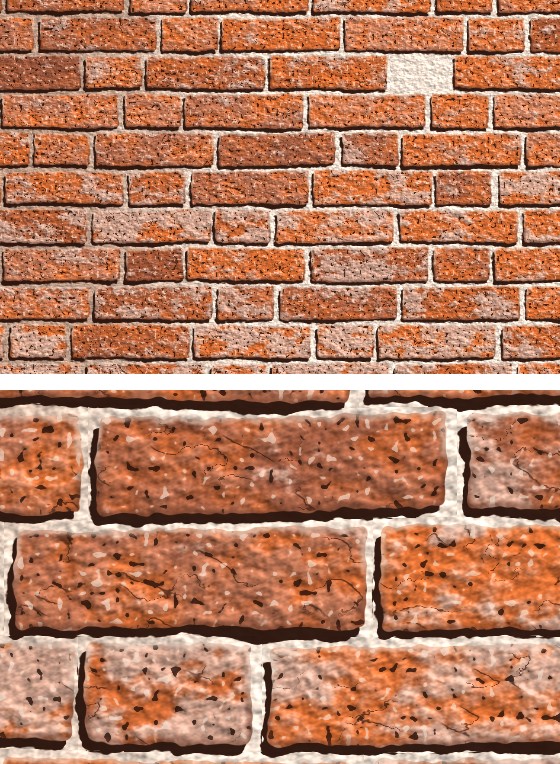
Top, the full canvas; bottom, a detail of the centre.
A WebGL 2 fragment shader for this texture:

```glsl
#version 300 es
precision highp float;
// Weathered orange brick wall, two stretchers to each header, in raking sunlight
#define COURSES 9.73   // brick courses over the canvas height
#define TOP_CUT 0.62   // hidden share of the top course
#define REPEAT 8.0     // header + two stretchers, in course heights
#define HEADER 1.6     // header length with its joint
#define JOINT 0.058    // half the joint width
#define ROUNDING 0.06  // corner radius
#define RAGGED 0.03    // roughness of the brick edges
#define SHADOW_STEP vec2(0.05, -0.085) // towards the sun, y down
#define RELIEF 0.75    // strength of the surface relief
#define BLOOM 0.8      // strength of the lime stains

uniform vec2 u_resolution;
out vec4 fragColor;

const vec3 ORANGE = vec3(0.83, 0.42, 0.20);
const vec3 SALMON = vec3(0.84, 0.54, 0.40);
const vec3 UMBER = vec3(0.55, 0.30, 0.21);
const vec3 LIME = vec3(0.82, 0.67, 0.60);
const vec3 MORTAR = vec3(0.95, 0.88, 0.82);
const vec3 OLD_MORTAR = vec3(0.74, 0.61, 0.53);
const vec3 SHADOW = vec3(0.16, 0.07, 0.04);

// Where the first header starts in each course, from the top down
const float BOND[11] = float[11](3.31, 4.14, 2.15, 3.17, 0.82, 3.29,
                                 5.53, 3.21, 5.61, 0.19, 5.42);

struct Brick {
    float dist;  // signed distance to the edge, negative inside
    vec2 local;  // position from the brick centre
    vec2 id;
};

vec2 hash2(vec2 p) {
    vec3 q = fract(p.xyx * vec3(0.1031, 0.1030, 0.0973));
    q += dot(q, q.yzx + 33.33);
    return fract((q.xx + q.yz) * q.zy);
}

float gradientDot(vec2 cell, vec2 offset) {
    float angle = 6.2832 * hash2(cell).x;
    return dot(vec2(cos(angle), sin(angle)), offset);
}

float noise(vec2 p) {
    vec2 i = floor(p), f = p - i;
    vec2 w = f * f * f * (f * (f * 6.0 - 15.0) + 10.0);
    vec2 e = vec2(1, 0);
    float low = mix(gradientDot(i, f), gradientDot(i + e, f - e), w.x);
    float high = mix(gradientDot(i + e.yx, f - e.yx), gradientDot(i + 1.0, f - 1.0), w.x);
    return 1.4 * mix(low, high, w.y);
}

float fbm(vec2 p) {
    float sum = 0.0, gain = 0.5;
    for (int i = 0; i < 4; i++) {
        sum += gain * noise(p);
        p = mat2(1.6, 1.2, -1.2, 1.6) * p + 17.3;
        gain *= 0.65;
    }
    return sum;
}

Brick layBrick(vec2 p) {
    // Courses sag a little and edges are broken
    vec2 wall = p + vec2(0.0, 0.04 * noise(p * vec2(0.5, 0.9)));
    float course = clamp(floor(wall.y), 0.0, 10.0);
    float along = wall.x - BOND[int(course)];
    float repeat = floor(along / REPEAT);
    along -= repeat * REPEAT;
    // Header first, then two stretchers
    float stretcher = 0.5 * (REPEAT - HEADER);
    float kind = step(HEADER, along) + step(HEADER + stretcher, along);
    float start = kind < 0.5 ? 0.0 : HEADER + (kind - 1.0) * stretcher;
    vec2 size = vec2(kind < 0.5 ? HEADER : stretcher, 1.0);
    vec2 id = vec2(3.0 * repeat + kind, course);
    vec2 vary = hash2(id + 41.0) - 0.5;
    vec2 q = vec2(along - start, wall.y - course) - 0.5 * size;
    q += vec2(0.05 * vary.x, 0.025 * vary.y * q.x);
    vec2 extent = 0.5 * size - JOINT - 0.03 * hash2(id + 7.0);
    vec2 d = abs(q) - extent + ROUNDING;
    float dist = length(max(d, 0.0)) + min(max(d.x, d.y), 0.0) - ROUNDING;
    dist += RAGGED * (noise(p * 3.0) + 0.7 * noise(p * 9.0));
    // One header has fallen out
    if (id == vec2(3.0, 2.0)) dist = 0.25;
    return Brick(dist, q, id);
}

void main() {
    float unit = COURSES / u_resolution.y;
    vec2 p = vec2(gl_FragCoord.x, u_resolution.y - gl_FragCoord.y) * unit;
    p.y += TOP_CUT;
    Brick brick = layBrick(p);
    float reach = 1.0 + 0.6 * noise(p * vec2(0.9, 1.3) + 3.0);
    float caster = layBrick(p + SHADOW_STEP * reach).dist;
    vec2 tint = hash2(brick.id + 3.0), wear = hash2(brick.id + 19.0);

    // Surface relief lit from the upper right
    vec2 grainPos = p * vec2(3.4, 5.0) + 20.0 * tint;
    float coarse = fbm(grainPos);
    float slope = coarse - fbm(grainPos + vec2(0.10, -0.16));
    float speck = noise(p * 12.0 + 5.0);
    float patches = fbm(p * vec2(0.8, 1.4) + 9.0 * wear);
    float sunny = smoothstep(1.5, 7.0, p.x + 1.5 * noise(p * 0.6));

    // Brick face: fired colour, lime stains, pits
    vec3 face = mix(ORANGE, SALMON, smoothstep(-0.35, 0.35, coarse + patches + 0.5 * (tint.y - 0.5)));
    float browned = 0.75 * tint.x * tint.x + 0.25 * (1.0 - sunny) - 0.1;
    face = mix(face, UMBER, clamp(browned + 0.8 * patches, 0.0, 0.9));
    float stain = patches + 0.4 * coarse + 0.45 * wear.x + 0.04 * p.y - 0.5;
    face = mix(face, LIME, BLOOM * smoothstep(0.0, 0.3, stain));
    face *= 1.0 + RELIEF * slope + 0.12 * speck;
    // Thin broken cracks and small pits
    float crack = 1.0 - smoothstep(0.0, 0.05, abs(noise(grainPos * 0.7 + 0.4 * coarse)));
    crack *= smoothstep(0.05, 0.3, noise(p * 1.7 + 31.0));
    float pit = smoothstep(0.5, 0.62, -speck - 0.5 * coarse);
    face = mix(face, SHADOW, max(0.65 * crack, 0.8 * pit));
    face = mix(face, MORTAR, 0.6 * smoothstep(0.45, 0.6, speck + 0.4 * coarse));
    // Sunlit upper arris, dim lower arris
    float rim = smoothstep(-0.07, -0.01, brick.dist + 0.04 * coarse);
    float side = smoothstep(-0.2, 0.2, brick.local.y);
    face = mix(face, mix(MORTAR, UMBER * 0.7, side), rim * 0.5);

    // Mortar with cast shadow
    vec3 bed = mix(OLD_MORTAR, MORTAR, sunny);
    bed *= 1.0 + 0.6 * slope + 0.1 * speck;
    float shade = smoothstep(0.8 * unit, -0.8 * unit, caster + 0.03 * coarse);
    bed = mix(bed, SHADOW, 0.96 * shade);

    float edge = 0.75 * unit;
    vec3 color = mix(face, bed, smoothstep(-edge, edge, brick.dist));
    fragColor = vec4(clamp(color, 0.0, 1.0), 1.0);
}
```
